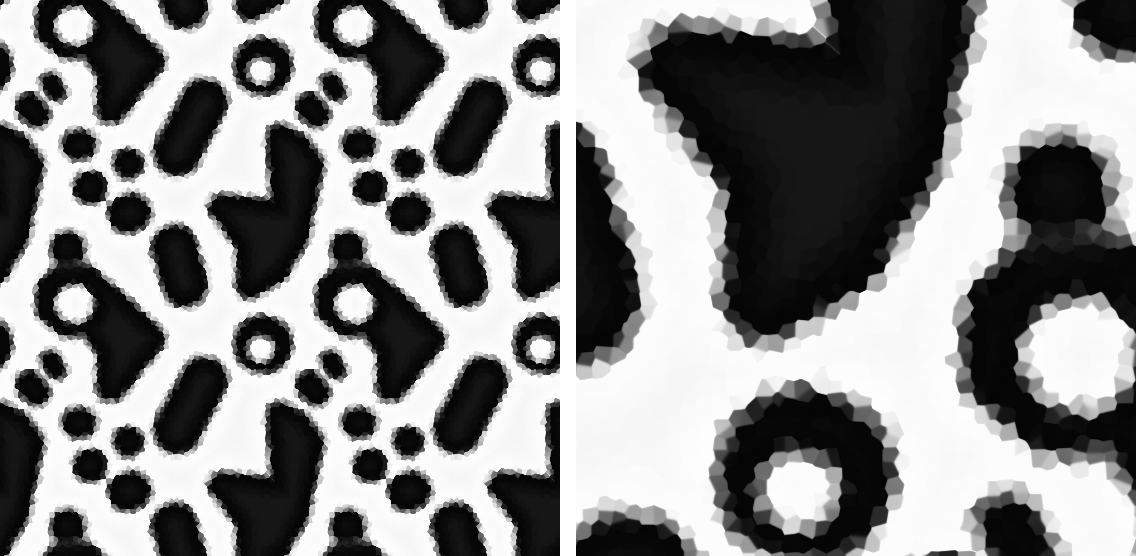
Left: the whole. Right: its middle third, enlarged.
This pattern is drawn by a WebGL 2 fragment shader. Its source:

```glsl
#version 300 es
precision highp float;
// Black organic blobs, dots and eyed rings on white, repeating two by two.
// Shapes are wrapped distance fields sampled at jittered cell seeds, so that
// the soft grey rims break into small crystalline grains.

uniform vec2 u_resolution;
out vec4 fragColor;

const vec2 REPEATS = vec2(2.0);
const vec2 TILE = vec2(368.0, 366.0);   // design units per repeat, y downward
const float GRAINS = 58.0;              // crystal cells across a repeat
const float GRAIN_SHARPNESS = 15.0;
const float GRAIN_JITTER = 2.6;
const float RIM = 6.0;                  // half width of the grey rim
const float WOBBLE = 1.2;
const float WOBBLE_CELLS = 12.0;
const float NECK_BLEND = 14.0;
const float HAZE = 0.11;
const float INK_EDGE = 0.02, INK_CORE = 0.085;
const float PAPER_EDGE = 0.99, PAPER_OPEN = 0.965;

// Rounded polygons: the eyed body and the forked body
const float EYED_ROUND = 20.0, FORKED_ROUND = 18.0;
const vec2 EYED[9] = vec2[9](
  vec2(112, 367), vec2(198, 446), vec2(146, 510), vec2(146, 462), vec2(122, 424),
  vec2(88, 424), vec2(66, 406), vec2(68, 380), vec2(88, 365));
const vec2 FORKED[9] = vec2[9](
  vec2(367, 180), vec2(393, 193), vec2(409, 215), vec2(390, 308), vec2(365, 353),
  vec2(328, 376), vec2(327, 321), vec2(291, 273), vec2(374, 281));

// Capsules: both end points, then radii
const int PILLS = 8;
const vec4 PILL_ENDS[PILLS] = vec4[PILLS](
  vec4(268, 135, 233, 200), vec4(230, 326, 243, 374), vec4(66, 108, 74, 120),
  vec4(38, 140, 48, 150), vec4(101, 191, 107, 190), vec4(168, 215, 170, 216),
  vec4(117, 247, 119, 247), vec4(167, 282, 173, 280));
const float PILL_RADII[PILLS] = float[PILLS](32.0, 31.0, 13.5, 18.5, 20.5, 20.0, 22.5, 26.0);

// Circles: centre and radius
const vec3 HEAD = vec3(89, 327, 24), EYE = vec3(98, 400, 25);
const vec3 RING = vec3(346, 87, 39), RING_HOLE = vec3(343, 93, 17);
const vec2 NECK = vec2(89, 349);

vec2 hash2(vec2 cell) {
  uvec2 q = uvec2(ivec2(cell)) * uvec2(1597334673u, 3812015801u);
  uint n = (q.x ^ q.y) * 1597334673u;
  n = (n ^ (n >> 15)) * 2246822519u;
  n ^= n >> 13;
  return vec2(n & 65535u, n >> 16) / 65535.0;
}

// Gradient noise that repeats every "period" cells
float gradientNoise(vec2 p, float period) {
  vec2 i = floor(p), f = fract(p), w = f * f * f * (f * (f * 6.0 - 15.0) + 10.0);
  vec4 g;
  for (int k = 0; k < 4; k++) {
    vec2 corner = vec2(k & 1, k >> 1);
    g[k] = dot(hash2(mod(i + corner, period)) * 2.0 - 1.0, f - corner);
  }
  return mix(mix(g.x, g.y, w.x), mix(g.z, g.w, w.x), w.y);
}

// Nearest periodic copy of p around a centre
vec2 wrapAround(vec2 p, vec2 centre) {
  return centre + mod(p - centre + 0.5 * TILE, TILE) - 0.5 * TILE;
}

float circle(vec2 p, vec3 c) { return length(wrapAround(p, c.xy) - c.xy) - c.z; }

float pill(vec2 p, vec4 ends, float radius) {
  p = wrapAround(p, 0.5 * (ends.xy + ends.zw)) - ends.xy;
  vec2 axis = ends.zw - ends.xy;
  return length(p - axis * clamp(dot(p, axis) / dot(axis, axis), 0.0, 1.0)) - radius;
}

float polygon(vec2 p, vec2 v[9]) {
  float d = dot(p - v[0], p - v[0]), side = 1.0;
  for (int i = 0, j = 8; i < 9; j = i, i++) {
    vec2 e = v[j] - v[i], w = p - v[i];
    vec2 b = w - e * clamp(dot(w, e) / dot(e, e), 0.0, 1.0);
    d = min(d, dot(b, b));
    bvec3 c = bvec3(p.y >= v[i].y, p.y < v[j].y, e.x * w.y > e.y * w.x);
    if (all(c) || all(not(c))) side = -side;
  }
  return side * sqrt(d);
}

float smoothUnion(float a, float b, float k) {
  float h = max(k - abs(a - b), 0.0) / k;
  return min(a, b) - 0.25 * h * h * k;
}

float blobs(vec2 p) {
  float d = polygon(wrapAround(p, vec2(130, 425)), EYED) - EYED_ROUND;
  d = max(smoothUnion(d, circle(p, HEAD), NECK_BLEND), -circle(p, EYE));
  d = min(d, polygon(wrapAround(p, vec2(350, 278)), FORKED) - FORKED_ROUND);
  d = min(d, max(circle(p, RING), -circle(p, RING_HOLE)));
  for (int i = 0; i < PILLS; i++) d = min(d, pill(p, PILL_ENDS[i], PILL_RADII[i]));
  return d;
}

void main() {
  vec2 uv = gl_FragCoord.xy / u_resolution;
  vec2 tile = vec2(uv.x, 1.0 - uv.y) * REPEATS;

  // Soft Voronoi: pull the sample point and a tone shift to the nearest seed
  vec2 grid = tile * GRAINS, home = floor(grid);
  vec4 sum = vec4(0.0);
  for (int k = 0; k < 9; k++) {
    vec2 cell = home + vec2(k % 3, k / 3) - 1.0;
    vec2 h = hash2(mod(cell, GRAINS)), seed = cell + 0.1 + 0.8 * h - grid;
    sum += exp(-GRAIN_SHARPNESS * dot(seed, seed)) * vec4(seed, fract(h.x * 37.0 + h.y * 61.0) - 0.5, 1.0);
  }
  sum /= sum.w;
  vec2 p = (grid + sum.xy) / GRAINS * TILE;

  float wobble = gradientNoise(tile * WOBBLE_CELLS, WOBBLE_CELLS);
  float d = blobs(p) + WOBBLE * wobble + GRAIN_JITTER * sum.z;

  // Tones drift slightly away from the rims; the neck carries a faint haze
  vec2 n = (wrapAround(p, NECK) - NECK) / vec2(22.0, 6.0);
  float ink = mix(INK_EDGE, INK_CORE, smoothstep(6.0, 34.0, -d)) + HAZE * exp(-dot(n, n));
  float paper = mix(PAPER_EDGE, PAPER_OPEN, smoothstep(5.0, 35.0, d)) + 0.008 * wobble;
  fragColor = vec4(vec3(mix(ink, paper, smoothstep(-RIM, RIM, d))), 1.0);
}
```
